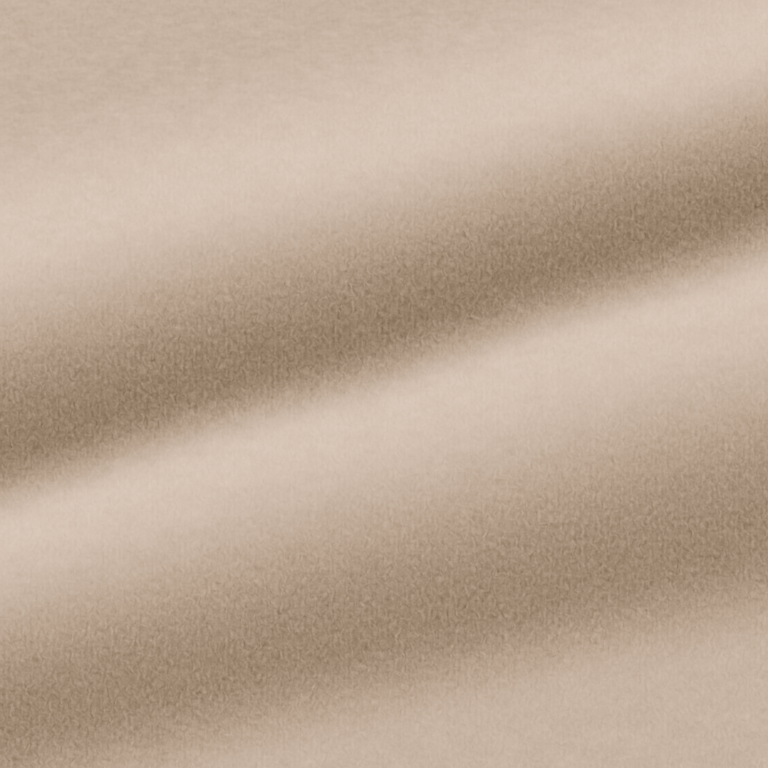
Write a Shadertoy shader that draws this texture.

```glsl
// Soft beige brushed-knit cloth lying in broad diagonal folds

vec2 gradientAt(vec2 cell) {
    vec3 p = fract(cell.xyx * vec3(0.1031, 0.1030, 0.0973));
    p += dot(p, p.yzx + 33.33);
    return fract((p.xx + p.yz) * p.zy) * 2.0 - 1.0;
}

float gradientNoise(vec2 p) {
    vec2 i = floor(p), f = fract(p);
    vec2 u = f * f * f * (f * (f * 6.0 - 15.0) + 10.0);
    float a = dot(gradientAt(i), f);
    float b = dot(gradientAt(i + vec2(1, 0)), f - vec2(1, 0));
    float c = dot(gradientAt(i + vec2(0, 1)), f - vec2(0, 1));
    float d = dot(gradientAt(i + vec2(1, 1)), f - vec2(1, 1));
    return mix(mix(a, b, u.x), mix(c, d, u.x), u.y);
}

// Brightness of the folds, blended upward from one ridge or valley line to the next
float foldTone(vec2 p) {
    float lowerFlat   = -0.09 + 0.24 * p.x;
    float lowerValley =  0.05 + 0.25 * p.x;
    float lowerCrest  =  0.31 + 0.32 * p.x;
    float upperValley =  0.41 + 0.33 * p.x;
    float upperCrest  =  0.69 + 0.26 * p.x;
    float tone = mix(0.74, 0.22, smoothstep(lowerFlat, lowerValley, p.y));
    tone = mix(tone, 0.95, smoothstep(lowerValley, lowerCrest, p.y));
    tone = mix(tone, 0.13, smoothstep(lowerCrest, upperValley, p.y));
    tone = mix(tone, 0.96, smoothstep(upperValley, upperCrest, p.y));
    return mix(tone, 0.73, smoothstep(upperCrest, upperCrest + 0.19, p.y));
}

// Short curled fibres with small dark gaps and faint upright knit columns
float fibreGrain(vec2 p) {
    vec2 curl = vec2(gradientNoise(p * 95.0), gradientNoise(p * 95.0 + 41.0));
    vec2 q = p + 0.006 * curl;
    float strands = gradientNoise(q * vec2(230, 125));
    float crossed = gradientNoise(mat2(0.8, 0.6, -0.6, 0.8) * q * vec2(150, 210) + 17.0);
    float fuzz = gradientNoise(p * 310.0 + 73.0);
    float gaps = smoothstep(0.15, 0.55, gradientNoise(q * vec2(190, 140) + 129.0));
    float columns = sin(6.2832 * 140.0 * (p.x + 0.002 * curl.x));
    return strands + 0.7 * crossed + 0.6 * fuzz - 0.5 * gaps + 0.08 * columns;
}

void mainImage(out vec4 fragColor, in vec2 fragCoord) {
    vec2 uv = fragCoord / iResolution.xy;

    // Slightly uneven folds with a fuzzy nap along their edges
    vec2 bent = uv;
    bent.y += 0.012 * gradientNoise(uv * vec2(3, 4) + 5.0)
            + 0.006 * gradientNoise(uv * vec2(60, 75));
    float tone = foldTone(bent);

    // Cloudy pile, stretched sideways where the cloth recedes
    float receding = smoothstep(0.0, 0.16, uv.y - 0.69 - 0.26 * uv.x);
    float mottle = gradientNoise(uv * vec2(22, 38))
                 + 0.8 * gradientNoise(uv * vec2(55, 80) + 9.0);
    float farPile = gradientNoise(uv * vec2(45, 130))
                  + 0.8 * gradientNoise(uv * vec2(120, 230) + 31.0);
    tone += 0.05 * mottle + 0.09 * receding * farPile;

    // Grain is strongest in the valleys and washes out on the crests
    float grainStrength = mix(0.26, 0.07, smoothstep(0.15, 0.95, tone));
    tone += grainStrength * mix(1.0, 0.6, receding) * fibreGrain(uv);

    vec3 shadowBeige = vec3(0.555, 0.465, 0.375);
    vec3 middleBeige = vec3(0.715, 0.630, 0.550);
    vec3 lightBeige = vec3(0.855, 0.785, 0.730);
    vec3 cloth = tone < 0.5 ? mix(shadowBeige, middleBeige, tone * 2.0)
                            : mix(middleBeige, lightBeige, tone * 2.0 - 1.0);
    fragColor = vec4(clamp(cloth, 0.0, 1.0), 1.0);
}
```
